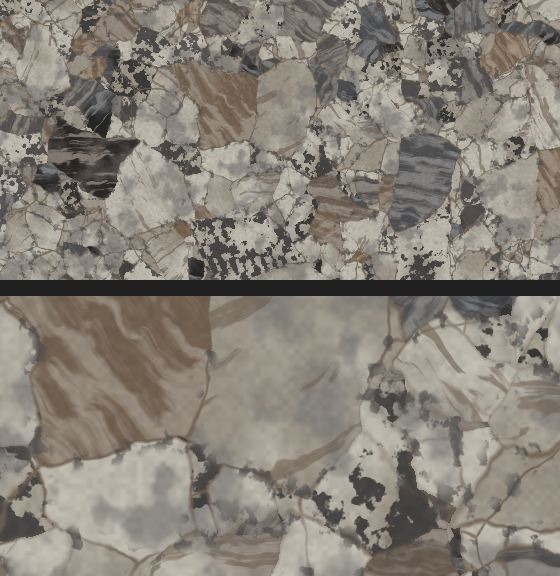
Top: the whole. Bottom: its middle third, enlarged.
A WebGL 1 fragment shader for this texture:

```glsl
precision highp float;
uniform vec2 u_resolution;

const vec3 CREAM = vec3(0.73, 0.715, 0.67);
const vec3 TAN = vec3(0.59, 0.56, 0.51);
const vec3 UMBER = vec3(0.43, 0.375, 0.315);
const vec3 GREY = vec3(0.48, 0.47, 0.46);
const vec3 SLATE = vec3(0.31, 0.30, 0.30);
const vec3 INK = vec3(0.15, 0.145, 0.14);

struct Grain {
  vec2 id;
  float edge;
};

float hash(vec2 p) {
  return fract(sin(dot(p, vec2(127.1, 311.7))) * 43758.5453);
}

vec2 rotate(vec2 p, float angle) {
  float c = cos(angle), s = sin(angle);
  return vec2(c * p.x - s * p.y, s * p.x + c * p.y);
}

float noise(vec2 p) {
  vec2 i = floor(p), f = fract(p);
  f = f * f * (3.0 - 2.0 * f);
  float low = mix(hash(i), hash(i + vec2(1.0, 0.0)), f.x);
  float high = mix(hash(i + vec2(0.0, 1.0)), hash(i + 1.0), f.x);
  return mix(low, high, f.y);
}

float fbm(vec2 p) {
  float sum = 0.0, amplitude = 0.533;
  for (int i = 0; i < 4; i++) {
    sum += amplitude * noise(p);
    p = rotate(p, 0.6) * 2.03 + 17.0;
    amplitude *= 0.5;
  }
  return sum;
}

// Cells with their own stretch and direction, part round and part blocky
Grain findGrain(vec2 p, float scale, float seed) {
  vec2 q = p * scale, base = floor(q);
  vec2 nearestId = base;
  float nearest = 9.0, second = 9.0;
  for (int j = -2; j <= 2; j++) {
    for (int i = -2; i <= 2; i++) {
      vec2 cell = base + vec2(float(i), float(j));
      vec2 id = cell + seed;
      vec2 center = cell + 0.1 + 0.8 * vec2(hash(id), hash(id + 5.3));
      float stretch = mix(1.0, 1.5, hash(id + 7.7));
      vec2 r = rotate(q - center, 6.283 * hash(id + 3.1));
      r = abs(r * vec2(1.0 / stretch, stretch));
      float d = mix(length(r), max(r.x, r.y), 0.5);
      if (d < nearest) {
        second = nearest;
        nearest = d;
        nearestId = id;
      } else {
        second = min(second, d);
      }
    }
  }
  return Grain(nearestId, (second - nearest) / scale);
}

// Large grains cover medium ones, which cover small chips
Grain layeredGrain(vec2 p) {
  Grain large = findGrain(p, 4.2, 40.0);
  if (hash(large.id + 1.7) < 0.3) return large;
  Grain medium = findGrain(p, 8.0, 90.0);
  medium.edge = min(medium.edge, large.edge);
  if (hash(medium.id + 1.7) < 0.65) return medium;
  Grain chip = findGrain(p, 14.0, 150.0);
  chip.edge = min(chip.edge, medium.edge);
  return chip;
}

vec3 mineral(Grain grain, vec2 p) {
  float kind = hash(grain.id + 11.3), tone = hash(grain.id + 23.9);
  vec2 q = rotate(p, 6.283 * hash(grain.id + 31.1)) + 9.0 * tone;
  float cloud = fbm(q * 9.0);
  float streak = fbm(q * vec2(64.0, 9.0) + 4.0 * cloud);
  float speck = fbm(q * 58.0);

  vec3 milky = mix(CREAM, TAN, smoothstep(0.3, 0.78, cloud + 0.5 * (tone - 0.5)));
  milky = mix(milky, GREY, 0.7 * smoothstep(0.53, 0.72, fbm(p * 15.0 + 6.0)));
  vec3 tint = mix(vec3(1.05, 0.99, 0.95), vec3(0.95, 1.0, 1.05), tone);

  if (kind < 0.54) {
    float vein = smoothstep(0.6, 0.72, streak) * step(0.3, kind);
    return mix(milky, UMBER, 0.6 * vein);
  }
  if (kind < 0.70) {
    float pits = smoothstep(0.52, 0.62, speck + 0.9 * (cloud - 0.5));
    return mix(milky, mix(SLATE, INK, tone), 0.9 * pits);
  }
  if (kind < 0.90) {
    vec3 pale = mix(TAN, GREY, tone);
    vec3 deep = mix(UMBER, SLATE, smoothstep(0.2, 0.6, tone));
    return tint * mix(pale, deep, smoothstep(0.38, 0.62, 0.7 * streak + 0.3 * cloud));
  }
  vec3 dark = mix(INK, SLATE, smoothstep(0.3, 0.55, cloud));
  return tint * mix(dark, GREY, smoothstep(0.48, 0.68, streak));
}

void main() {
  vec2 p = gl_FragCoord.xy / u_resolution.y;
  vec2 wobble = vec2(fbm(p * 16.0), fbm(p * 16.0 + 31.0)) - 0.5;
  Grain grain = layeredGrain(p + 0.035 * wobble);
  vec3 color = mineral(grain, p);

  // Broken brown seams with scattered dark grit beside them
  float width = max(0.008, 1.5 / u_resolution.y);
  float seam = 1.0 - smoothstep(0.0, width, grain.edge);
  float grit = smoothstep(0.56, 0.68, fbm(p * 62.0 + 8.0));
  float border = 1.0 - smoothstep(0.0, 0.035, grain.edge);
  color = mix(color, UMBER, seam * (0.25 + 0.6 * smoothstep(0.35, 0.65, fbm(p * 11.0))));
  color = mix(color, SLATE, 0.75 * grit * border);

  color *= 0.95 + 0.1 * noise(p * 150.0);
  gl_FragColor = vec4(color, 1.0);
}
```
